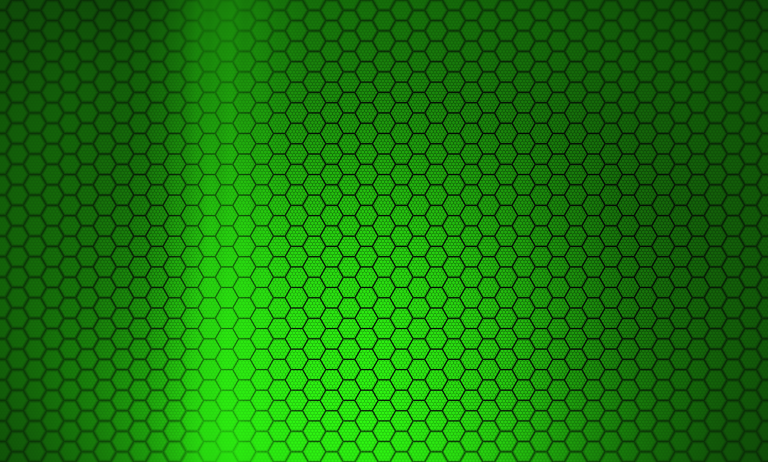
Give the GLSL for this background, as a Shadertoy shader.

```glsl
// Glowing green honeycomb: flat-topped hexagons filled with a fine hexagon mesh,
// lit by a broad pool of light and a vertical streak, going soft at the borders.
// Two interleaved lattices give the hexagons; Gaussians give the light.

// Distance to the nearest edge of a flat-topped hexagon grid, one unit per row
float hexEdge(vec2 p) {
    vec2 period = vec2(sqrt(3.0), 1.0);
    vec2 a = mod(p, period) - 0.5 * period;
    vec2 b = mod(p - 0.5 * period, period) - 0.5 * period;
    vec2 cell = abs(dot(a, a) < dot(b, b) ? a : b);
    return 0.5 - max(cell.y, dot(cell, vec2(0.8660254, 0.5)));
}

// Bell curve of unit height
float bell(float x, float width) {
    return exp(-x * x / (width * width));
}

void mainImage(out vec4 fragColor, in vec2 fragCoord) {
    vec2 uv = fragCoord / iResolution.xy;

    // 44 columns across and 22.5 rows down
    vec2 grid = uv * vec2(44.0 * 0.8660254, 22.5) + vec2(0.0, 0.5);
    float pixel = 22.5 / iResolution.y;

    // Focus is lost away from the middle
    float blur = smoothstep(0.28, 0.60, length((uv - vec2(0.54, 0.45)) * vec2(1.0, 0.95)));

    // Streak: steeper on its left side, long on its right, with uneven rays
    float offset = uv.x - 0.285;
    float streak = bell(offset, offset < 0.0 ? 0.055 : 0.075);
    float rays = sin(uv.x * 150.0 + sin(uv.y * 9.0)) + 0.6 * sin(uv.x * 267.0 - uv.y * 5.0);

    // Light over the whole canvas
    float pool = bell(uv.x - 0.46, 0.29) * bell(uv.y - 0.10, 0.62);
    float light = 0.325 + 0.68 * pool + streak * (0.10 + 0.012 * rays);
    light -= 0.04 * bell(uv.x - 0.17, 0.07) * uv.y;
    light *= 1.0 - 0.20 * smoothstep(0.45, 0.75, length(uv - 0.5));

    // Fine mesh, about six small cells to each large one
    float meshSoft = 0.06 + 2.5 * pixel + 0.3 * blur;
    float mesh = 1.0 - smoothstep(0.12 - meshSoft, 0.12 + meshSoft, hexEdge(grid.yx * 6.0));
    float shade = 1.10 - 0.42 * mesh * (1.0 - 0.8 * blur) * (1.0 - 0.6 * streak);

    // Thin dark outlines of the large cells, washed out by the streak
    float lineSoft = 0.5 * pixel + 0.01 + 0.10 * blur;
    float line = 1.0 - smoothstep(0.033 - lineSoft, 0.033 + lineSoft, hexEdge(grid));
    shade *= 1.0 - line * (0.92 - 0.42 * streak - 0.30 * blur);

    // Brightest greens level off gently
    float level = light * shade;
    level -= 0.4 * max(level - 0.80, 0.0);
    vec3 green = vec3(0.178, 1.0, 0.055);
    vec3 color = green * level + vec3(0.006, 0.0, 0.014);
    fragColor = vec4(color, 1.0);
}
```
